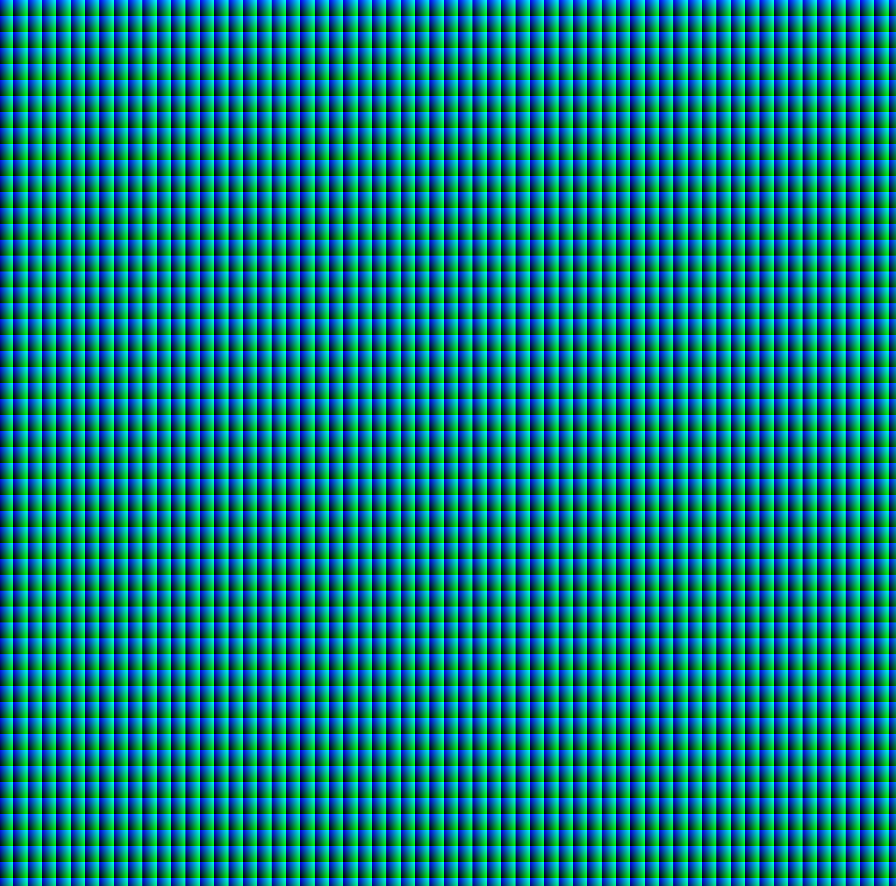
Give the GLSL for this pattern, as a WebGL 1 fragment shader.

```glsl
precision highp float;

uniform vec2 u_resolution;

// Rises from 0 to 1 across each cell, then drops over the thin edge width.
vec2 softSawtooth(vec2 position, vec2 edge) {
    vec2 ramp = fract(position);
    return ramp * (1.0 - smoothstep(1.0 - edge, vec2(1.0), ramp));
}

void main() {
    // Cells across and down the canvas
    vec2 cellCount = vec2(62.439, 55.5366);
    vec2 position = gl_FragCoord.xy / u_resolution * cellCount + vec2(0.061, 0.4695);

    // Edge softness: a fraction of one pixel, in cell units
    vec2 ramp = softSawtooth(position, 0.4 * cellCount / u_resolution);

    // Green grows to the right, blue grows upward
    gl_FragColor = vec4(0.01, ramp.x, ramp.y, 1.0);
}
```
